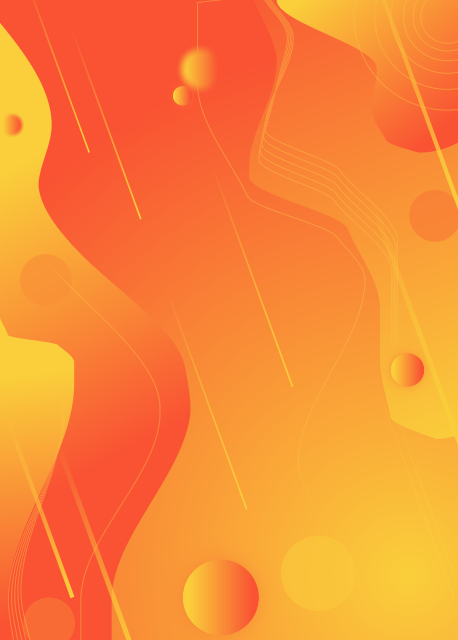
A Shadertoy shader for this background:

```glsl
// Flowing red-to-yellow paper waves with hairlines, tapering streaks and balls.
// Each wave edge is x as a sum of eased bends in y; the bends carry their slope,
// so edges and hairlines get a true distance. Layers are painted back to front.

#define SPAN 768.0                      // design units along the canvas height
#define PIXEL (SPAN / iResolution.y)
#define RED vec3(0.976, 0.325, 0.2)
#define YELLOW vec3(0.98, 0.81, 0.23)
#define HAIR_COLOR vec3(0.985, 0.75, 0.27)
#define HAIR_WIDTH 0.9
#define HAIR_ALPHA 0.6
#define STREAK_DIR vec2(0.342, 0.94)
#define SHADOW_ALPHA 0.3

// Eased sideways step: value and slope.
vec2 bend(float y, float from, float to, float dx) {
    float t = clamp((y - from) / (to - from), 0.0, 1.0);
    return dx * vec2(t * t * (3.0 - 2.0 * t), 6.0 * t * (1.0 - t) / (to - from));
}

// Signed distance to a curve, positive on its right.
float side(float x, vec2 curve) {
    return (x - curve.x) / sqrt(1.0 + curve.y * curve.y);
}

float fill(float d) { return clamp(0.5 - d / PIXEL, 0.0, 1.0); }

// Thin line that keeps its weight when narrower than a pixel.
float stroke(float d, float width) {
    float w = max(width, PIXEL);
    return fill(abs(d) - 0.5 * w) * width / w;
}

float hair(float d) { return HAIR_ALPHA * stroke(d, HAIR_WIDTH); }

vec3 ramp(float t) { return mix(RED, YELLOW, clamp(t, 0.0, 1.0)); }

// Position along the axis a-b, 0 to 1.
float along(vec2 p, vec2 a, vec2 b) {
    return dot(p - a, b - a) / dot(b - a, b - a);
}

// Rounded lower limit of the right-hand shapes.
float underside(vec2 p, float x, float y) {
    float r = max(p.x - x, 0.0);
    return p.y - y + 0.006 * r * r;
}

// Wave edges
vec2 rightEdge(float y) {
    return vec2(298, 0) + bend(y, -30.0, 75.0, 34.0) + bend(y, 75.0, 200.0, -33.0)
        + bend(y, 212.0, 275.0, 110.0) + bend(y, 240.0, 370.0, 47.0)
        + bend(y, 430.0, 530.0, 16.0) + bend(y, 500.0, 545.0, 80.0);
}
vec2 cornerEdge(float y) {
    return vec2(332, 0) + bend(y, 0.0, 82.0, 120.0) + bend(y, 85.0, 130.0, -6.0)
        + bend(y, 130.0, 190.0, 25.0) + bend(y, 168.0, 200.0, 70.0);
}
vec2 leftEdge(float y) {
    return vec2(-108, 0) + bend(y, -150.0, 150.0, 170.0) + bend(y, 150.0, 225.0, -16.0)
        + bend(y, 218.0, 440.0, 150.0) + bend(y, 300.0, 500.0, 33.0)
        + bend(y, 485.0, 720.0, -95.0);
}
vec2 lowerEdge(float y) {
    return vec2(-2, 0) + bend(y, 372.0, 410.0, 13.0) + bend(y, 402.0, 414.0, 50.0)
        + bend(y, 402.0, 435.0, 28.0) + bend(y, 460.0, 720.0, -80.0);
}

// Hairline paths
vec2 middleHair(float y) {
    return vec2(272, 0) + bend(y, -2.0, 4.0, -35.0) + bend(y, 100.0, 290.0, 75.0)
        + bend(y, 235.0, 285.0, 85.0) + bend(y, 265.0, 335.0, 41.0)
        + bend(y, 335.0, 555.0, -80.0) + bend(y, 555.0, 650.0, 35.0);
}
vec2 leftHair(float y) {
    return vec2(20, 0) + bend(y, 240.0, 490.0, 172.0) + bend(y, 495.0, 720.0, -95.0);
}
vec2 rightBundle(float y) {
    return vec2(317, 0) + bend(y, -20.0, 45.0, 35.0) + bend(y, 45.0, 155.0, -34.0)
        + bend(y, 155.0, 205.0, 80.0) + bend(y, 180.0, 290.0, 79.0);
}
vec2 lowerBundle(float y) {
    return vec2(62, 0) + bend(y, 440.0, 490.0, 16.0) + bend(y, 490.0, 720.0, -68.0)
        + bend(y, 720.0, 790.0, 8.0);
}

void mainImage(out vec4 fragColor, in vec2 fragCoord) {
    vec2 p = vec2(fragCoord.x, iResolution.y - fragCoord.y) * PIXEL;

    // Backdrop and waves
    vec3 col = ramp(1.0 - length(p - vec2(490, 690)) / 640.0);
    float d = max(-side(p.x, rightEdge(p.y)), underside(p, 520.0, 527.0));
    col = mix(col, ramp(0.08 + 0.88 * along(p, vec2(320, 0), vec2(520, 520))), fill(d));
    d = max(-side(p.x, cornerEdge(p.y)), underside(p, 505.0, 183.0));
    col = mix(col, ramp(1.0 - along(p, vec2(355, 5), vec2(500, 180))), fill(d));
    d = side(p.x, leftEdge(p.y));
    col = mix(col, ramp(1.0 - along(p, vec2(20, 200), vec2(190, 520))), fill(d));
    d = side(p.x, lowerEdge(p.y));
    col = mix(col, ramp(1.0 - along(p, vec2(30, 450), vec2(60, 740))), fill(d));

    // Translucent discs: center, radius, warmth
    vec4 discs[4] = vec4[4](vec4(55, 336, 31, 0.48), vec4(522, 259, 31, 0.3),
                            vec4(59, 748, 31, 0.3), vec4(382, 688, 45, 0.95));
    for (int i = 0; i < 4; i++)
        col = mix(col, ramp(discs[i].w), 0.65 * fill(length(p - discs[i].xy) - discs[i].z));

    // Hairlines, bundles and rings
    float lines = hair(side(p.x, middleHair(p.y))) * smoothstep(635.0, 560.0, p.y);
    lines = max(lines, hair(side(p.x, leftHair(p.y))) * smoothstep(310.0, 350.0, p.y));
    float spread = smoothstep(60.0, 170.0, p.y);
    for (int i = 0; i < 6; i++) {
        float n = float(i);
        if (i < 5) {
            d = side(p.x + 1.8 * n, rightBundle(p.y - 9.0 * n * spread));
            lines = max(lines, hair(d) * smoothstep(440.0, 380.0, p.y));
            d = side(p.x - 5.0 * n * (p.y - 540.0) / 230.0, lowerBundle(p.y));
            lines = max(lines, hair(d) * smoothstep(445.0, 500.0, p.y));
        }
        d = length(p - vec2(537, 20)) - 32.0 * pow(1.285, n);
        lines = max(lines, hair(d));
    }
    col = mix(col, HAIR_COLOR, lines);

    // Streaks: lower end, length, width
    vec4 streaks[10] = vec4[10](vec4(107, 183, 230, 2), vec4(169, 263, 245, 2),
        vec4(351, 464, 285, 2), vec4(296, 611, 285, 2), vec4(556, 262, 380, 5),
        vec4(560, 555, 340, 6), vec4(87, 717, 245, 5), vec4(178, 832, 320, 6),
        vec4(545, 718, 280, 1), vec4(545, 690, 230, 1));
    for (int i = 0; i < 10; i++) {
        vec4 s = streaks[i];
        vec2 q = p - s.xy;
        float back = -dot(q, STREAK_DIR);
        float across = q.x * STREAK_DIR.y - q.y * STREAK_DIR.x;
        float fade = clamp(1.0 - back / s.z, 0.0, 1.0);
        col = mix(col, YELLOW, stroke(across, s.w) * fill(-back) * fade);
    }

    // Shaded balls: center, radius, blur
    vec4 balls[5] = vec4[5](vec4(265, 717, 45.5, 0), vec4(489, 444, 20, 0),
        vec4(242, 83, 24, 7), vec4(219, 115, 11.5, 0), vec4(14, 150, 12.5, 3));
    for (int i = 0; i < 5; i++) {
        vec4 b = balls[i];
        vec2 q = p - b.xy;
        d = length(q) - b.z;
        float shadow = b.w > 0.0 ? 0.0 : SHADOW_ALPHA * exp(-max(d, 0.0) / (0.22 * b.z));
        col = mix(col, ramp(0.3), shadow);
        float soft = b.w + 0.5 * PIXEL;
        col = mix(col, ramp(0.5 - 0.6 * q.x / b.z), smoothstep(soft, -soft, d));
    }
    fragColor = vec4(col, 1.0);
}
```
